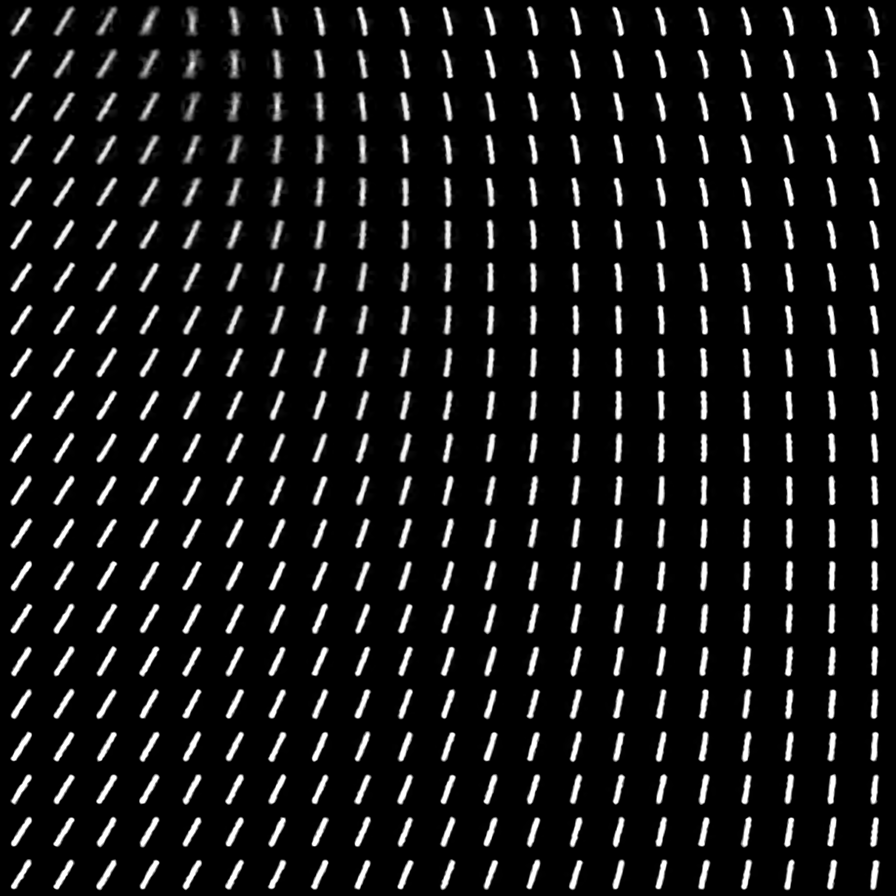
This pattern is drawn by a WebGL 1 fragment shader. Its source:

```glsl
precision highp float;

uniform vec2 u_resolution;

const float CELLS = 21.0;
const float HALF_HEIGHT = 0.275;
const float LEFT_LEAN = -0.25;
const float RIGHT_LEAN = 0.68;
const vec2 POLE = vec2(0.15, 1.03);

float hash(vec2 p) {
  vec3 q = fract(vec3(p.xyx) * 0.1031);
  q += dot(q, q.yzx + 33.33);
  return fract((q.x + q.y) * q.z);
}

float valueNoise(vec2 p) {
  vec2 i = floor(p);
  vec2 f = fract(p);
  f = f * f * (3.0 - 2.0 * f);
  float low = mix(hash(i), hash(i + vec2(1.0, 0.0)), f.x);
  float high = mix(hash(i + vec2(0.0, 1.0)), hash(i + 1.0), f.x);
  return mix(low, high, f.y);
}

float segmentDistance(vec2 p, vec2 halfAxis) {
  float along = clamp(dot(p, halfAxis) / dot(halfAxis, halfAxis), -1.0, 1.0);
  return length(p - halfAxis * along);
}

float stroke(vec2 p, float lean, float radius, float blur, float wear) {
  vec2 halfAxis = HALF_HEIGHT * vec2(lean, 1.0);
  float d = segmentDistance(p, halfAxis) + wear;
  return 1.0 - smoothstep(radius - blur, radius + blur, d);
}

// Average of strokes over a range of leans: a wide range becomes a cross
float blendedStroke(vec2 p, float turn, float fuzz, float radius, float blur, float wear) {
  float sum = 0.0;
  float total = 0.0;
  for (int i = 0; i < 9; i++) {
    float k = float(i) / 4.0 - 1.0;
    float weight = mix(1.0, k * k, fuzz);
    float sampleTurn = clamp(turn + 0.5 * k * fuzz, 0.0, 1.0);
    float lean = mix(LEFT_LEAN, RIGHT_LEAN, sampleTurn);
    sum += weight * stroke(p, lean, radius, blur, wear);
    total += weight;
  }
  return sum / total;
}

void main() {
  vec2 grid = gl_FragCoord.xy / u_resolution * CELLS;
  vec2 cell = floor(grid);
  vec2 local = fract(grid) - 0.5;
  vec2 place = cell / (CELLS - 1.0);

  // Lean turns around the pole, and strokes blur close to it
  vec2 fromPole = place - POLE;
  float turn = smoothstep(0.0, 2.0, -atan(fromPole.y, fromPole.x));
  float between = 4.0 * turn * (1.0 - turn);
  float fuzz = exp(-length(fromPole) * mix(6.0, 3.0, between));

  // Ragged edges and a slight bend toward the upper right
  vec2 seed = cell * 17.0;
  float wear = (valueNoise(local * 14.0 + seed) - 0.5) * 0.026;
  vec2 bent = local;
  bent.x += 0.4 * place.x * place.y * place.y * (local.y * local.y - 0.03);

  float pixel = CELLS / min(u_resolution.x, u_resolution.y);
  float blur = max(mix(0.033, 0.07, fuzz), 0.7 * pixel);
  float radius = mix(0.066, 0.057, place.y);
  float ink = blendedStroke(bent, turn, fuzz, radius, blur, wear);
  ink *= mix(1.03, 0.6, fuzz);

  // Faint wisps around the uncertain strokes
  float cloud = smoothstep(0.4, 0.9, valueNoise(local * 9.0 + seed + 5.0));
  float reach = 1.0 - smoothstep(0.12, 0.38, length(local));
  float haze = fuzz + 0.3 * place.x * pow(place.y, 6.0);
  ink += 0.28 * cloud * reach * haze;

  gl_FragColor = vec4(vec3(clamp(ink, 0.0, 1.0)), 1.0);
}
```
